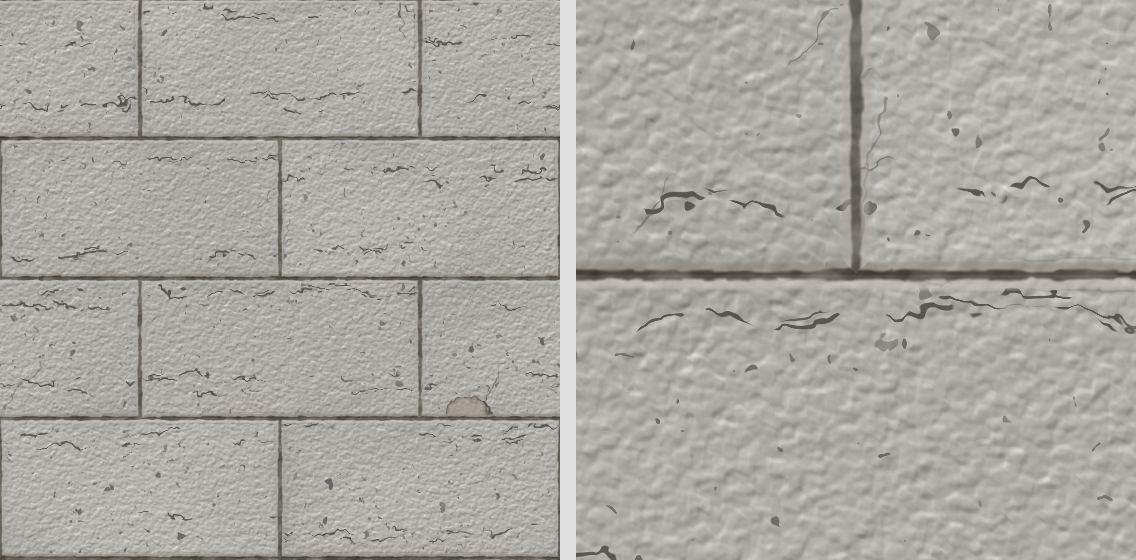
Left: the whole. Right: its middle third, enlarged.
A WebGL 1 fragment shader for this texture:

```glsl
precision highp float;
uniform vec2 u_resolution;

const vec2 BLOCKS = vec2(2.0, 4.0);         // repeats across and down
const float JOINT_SHIFT = 0.003;            // courses sit slightly high
const float JOINT = 0.0029;                 // half width of a joint
const float BEVEL = 0.0100;                 // outer edge of the dressed margin
const float RELIEF = 0.175;
const vec2 LIGHT_STEP = vec2(-0.0012, 0.0027);
const vec3 STONE = vec3(0.695, 0.687, 0.665);
const vec3 WARM = vec3(0.685, 0.662, 0.620);
const vec3 MARGIN_LIT = vec3(0.755, 0.740, 0.712);
const vec3 MARGIN_SHADE = vec3(0.555, 0.535, 0.495);
const vec3 JOINT_DARK = vec3(0.325, 0.310, 0.280);
const vec3 JOINT_GREY = vec3(0.440, 0.430, 0.400);
const vec3 PIT = vec3(0.385, 0.390, 0.385);
const vec3 CRACK = vec3(0.290, 0.275, 0.255);
const vec3 CHIP = vec3(0.640, 0.618, 0.582);
const vec2 CHIP_CENTER = vec2(0.835, 0.254);
const vec2 CHIP_SIZE = vec2(0.040, 0.038);
const vec4 CRACK_DIAGONAL = vec4(0.355, 0.515, 0.490, 0.660);
const vec4 CRACK_CORNER = vec4(0.005, 0.265, 0.080, 0.360);
const vec4 CRACK_CHIP = vec4(0.868, 0.285, 0.903, 0.355);
const vec4 CRACK_TOP = vec4(0.713, 0.930, 0.712, 0.995);
const vec4 CRACK_JOINT = vec4(0.506, 0.520, 0.514, 0.605);

vec3 hash3(vec2 c) {
  vec3 k = vec3(dot(c, vec2(127.1, 311.7)), dot(c, vec2(269.5, 183.3)), dot(c, vec2(419.2, 371.9)));
  return fract(sin(k) * 43758.5);
}

// Tiling cellular noise: nearest distance, its random value, smooth blend
vec3 cells(vec2 p, vec2 freq) {
  p *= freq;
  vec2 base = floor(p);
  float best = 9.0, pick = 0.0, sum = 0.0, total = 0.0;
  for (int j = -1; j <= 1; j++) {
    for (int i = -1; i <= 1; i++) {
      vec2 c = base + vec2(float(i), float(j));
      vec3 h = hash3(mod(c, freq));
      vec2 d = c + h.xy - p;
      float d2 = dot(d, d), w = exp(-6.0 * d2);
      sum += w * h.z;
      total += w;
      if (d2 < best) { best = d2; pick = h.z; }
    }
  }
  return vec3(sqrt(best), pick, sum / total);
}

float noise(vec2 p, vec2 freq) { return cells(p, freq).z; }

// Creased granules over a low swell
float height(vec2 p) {
  vec3 grain = cells(p, vec2(112.0, 140.0));
  return 0.4 * noise(p, vec2(54.0, 76.0)) + 0.8 * grain.z - 0.45 * grain.x + 0.6 * noise(p, vec2(200.0, 230.0));
}

vec2 warpAt(vec2 p, float freq) {
  return vec2(noise(p, vec2(freq)), noise(p + 0.37, vec2(freq))) - 0.5;
}

float stroke(float d, float halfWidth, float px) {
  return 1.0 - smoothstep(halfWidth - 0.5 * px, halfWidth + px, d);
}

float segment(vec2 p, vec4 s) {
  vec2 a = p - s.xy, b = s.zw - s.xy;
  return length(a - b * clamp(dot(a, b) / dot(b, b), 0.0, 1.0));
}

void main() {
  vec2 p = gl_FragCoord.xy / u_resolution;
  float px = 1.0 / min(u_resolution.x, u_resolution.y);
  vec2 fineWarp = 0.008 * warpAt(p, 68.0) + 0.006 * warpAt(p, 130.0);
  vec2 warp = 0.018 * warpAt(p, 18.0) + fineWarp;
  float patches = noise(p, vec2(5.0, 7.0));

  // Running bond: every other course moves by half a block
  vec2 g = (p - vec2(0.0, JOINT_SHIFT)) * BLOCKS;
  g.x += 0.5 * mod(floor(g.y), 2.0);
  vec2 id = mod(floor(g), BLOCKS);
  vec2 low = fract(g) / BLOCKS, high = 1.0 / BLOCKS - low;
  vec2 edge = min(low, high) + 0.06 * warp + 0.2 * fineWarp;
  float nearest = min(edge.x, edge.y);
  float margin = 1.0 - smoothstep(BEVEL - 0.004, BEVEL, nearest);
  vec3 tint = hash3(id + 3.0);

  // Rough face lit from above
  float slope = height(p) - height(p + LIGHT_STEP);
  vec3 color = mix(STONE, WARM, 0.45 * tint.x * smoothstep(0.3, 0.8, patches));
  color += 0.02 * (tint.y - 0.5) + 0.04 * (patches - 0.5);
  color -= 0.06 * exp(-nearest / 0.02) * smoothstep(0.35, 0.8, noise(p + 0.2, vec2(9.0)));
  color += RELIEF * slope * mix(1.0, 0.45, margin);

  // Scattered ragged pits, large and small
  for (int i = 0; i < 2; i++) {
    float freq = 30.0 + 42.0 * float(i);
    vec3 c = cells(p + 1.3 * fineWarp, vec2(freq + 4.0, freq));
    float radius = 0.17 * smoothstep(0.84, 1.0, c.y + 0.16 * (patches - 0.5));
    float depth = 0.5 + 0.45 * fract(c.y * 97.0);
    color = mix(color, PIT, depth * step(0.03, radius) * stroke(c.x / freq, radius / freq, px));
  }

  // Two bands of short broken bedding cracks in each block
  float crack = 0.0;
  for (int i = 0; i < 6; i++) {
    vec3 h = hash3(id + 7.0 * float(i + 1));
    float band = mod(float(i), 2.0);
    float y = mix(0.045, 0.205, band) + 0.05 * (hash3(id + 31.0 * band + 5.0).x - 0.5) + 0.035 * (h.x - 0.5);
    float reach = smoothstep(0.42, 0.68, noise(p + h.yz, vec2(7.0, 10.0)));
    float open = reach * smoothstep(0.42, 0.68, noise(p + h.zy, vec2(38.0, 44.0)));
    float line = stroke(abs(low.y + 1.2 * warp.y - y), 0.0013 * open, px);
    crack = max(crack, line * smoothstep(0.05, 0.6, open));
  }

  // Long single cracks
  vec2 bent = p + 0.7 * warp + 0.4 * fineWarp;
  float faint = min(segment(bent, CRACK_DIAGONAL), segment(bent, CRACK_CORNER));
  float deep = min(segment(bent, CRACK_CHIP), min(segment(bent, CRACK_TOP), segment(bent, CRACK_JOINT)));
  float worn = smoothstep(0.25, 0.65, noise(p + 0.53, vec2(30.0)));
  crack = max(crack, 0.5 * worn * stroke(faint, 0.0005, px));
  crack = max(crack, mix(0.4, 0.9, worn) * stroke(deep, 0.0007, px));
  color = mix(color, CRACK, 0.85 * crack);

  // Chipped lower edge with a shadowed rim
  vec2 q = abs(p + 0.5 * warp + 0.6 * fineWarp - CHIP_CENTER) / CHIP_SIZE;
  float rim = (pow(dot(q * q, q), 0.333) - 1.0) * CHIP_SIZE.y;
  float above = smoothstep(0.0, px, p.y - CHIP_CENTER.y);
  vec3 hollow = CHIP + 0.35 * RELIEF * slope - 0.10 * smoothstep(-0.008, 0.0, rim);
  color = mix(color, hollow, above * stroke(rim, 0.0, px));
  color = mix(color, CRACK, 0.85 * above * stroke(abs(rim), 0.0012 * worn, px));

  // Dressed margins: bright on top, shaded below, dull at the sides
  float sideways = step(edge.x, edge.y);
  float lit = step(high.y, low.y);
  vec3 flank = mix(MARGIN_SHADE, MARGIN_LIT, 0.6);
  vec3 ledge = mix(mix(MARGIN_SHADE, MARGIN_LIT, lit), flank, sideways);
  color = mix(color, ledge + 0.4 * RELIEF * slope, mix(0.6, 0.85, lit * (1.0 - sideways)) * margin);
  color -= 0.07 * stroke(abs(nearest - BEVEL), 0.0006, px) * smoothstep(0.35, 0.65, patches);

  // Recessed mortar with soft ragged sides
  vec3 mortar = mix(JOINT_DARK, JOINT_GREY, max(0.65 * sideways, 0.5 * lit));
  mortar += 0.16 * (noise(p, vec2(60.0)) - 0.5) + 0.4 * RELIEF * slope;
  color = mix(color, mortar, 1.0 - smoothstep(JOINT - 0.0012, JOINT + 0.0012 + 0.5 * px, nearest));
  gl_FragColor = vec4(clamp(color, 0.0, 1.0), 1.0);
}
```
